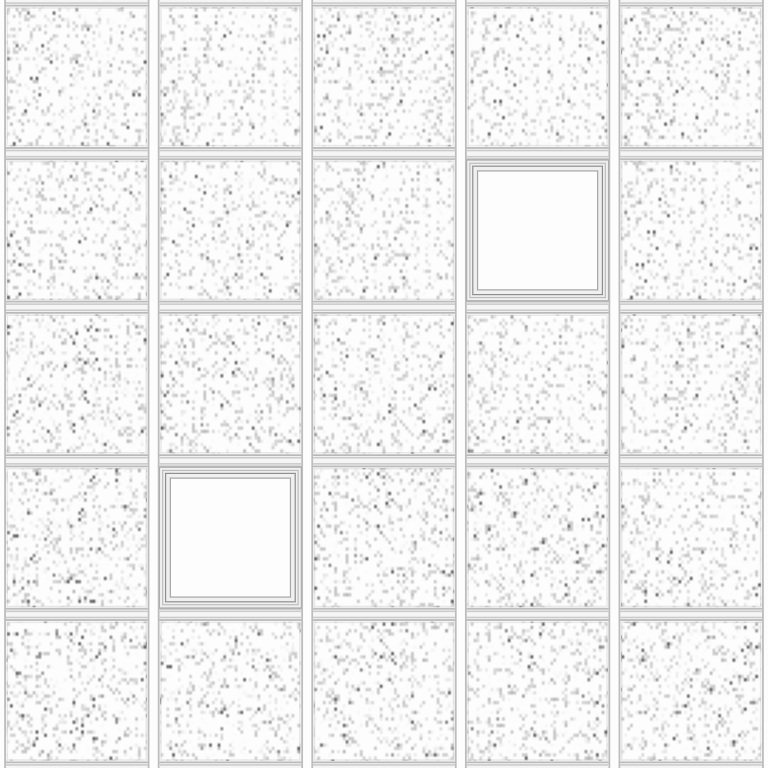
A Shadertoy shader for this pattern:

```glsl
// Suspended ceiling: a five by five grid of speckled tiles with two framed light panels.

const float TILES = 5.0;
const vec2 TILE_HALF = vec2(0.467, 0.463);
const vec2 SPECK_DENSITY = vec2(54.0, 47.0);
const vec3 WHITE = vec3(0.992);

float hash(vec2 p) {
    return fract(sin(dot(p, vec2(127.1, 311.7))) * 43758.5453);
}

// Exact box-filtered coverage of a line at signed distance d
float lineCover(float d, float halfWidth, float px) {
    float covered = min(d + 0.5 * px, halfWidth) - max(d - 0.5 * px, -halfWidth);
    return clamp(covered / px, 0.0, 1.0);
}

float insideCover(float d, float px) {
    return clamp(0.5 - d / px, 0.0, 1.0);
}

// Many pale pits and a few dark ones
float pitInk(vec2 node) {
    float h = hash(node);
    return 0.23 * smoothstep(0.70, 1.0, h) + 0.38 * smoothstep(0.965, 1.0, h);
}

// Smoothly joined pits form short worm-like flecks
float speckle(vec2 p) {
    vec2 node = floor(p);
    vec2 f = fract(p);
    f = f * f * (3.0 - 2.0 * f);
    float low = mix(pitInk(node), pitInk(node + vec2(1, 0)), f.x);
    float high = mix(pitInk(node + vec2(0, 1)), pitInk(node + vec2(1, 1)), f.x);
    return mix(low, high, f.y);
}

// Nested mouldings around a plain diffuser
float panelInk(float d, float px) {
    float ink = 0.05 * insideCover(d, px) * (1.0 - insideCover(d + 0.078, px));
    ink += 0.26 * lineCover(d + 0.003, 0.006, px);
    ink += 0.20 * lineCover(d + 0.026, 0.004, px);
    ink += 0.38 * lineCover(d + 0.045, 0.004, px);
    ink += 0.30 * lineCover(d + 0.076, 0.004, px);
    return ink;
}

// Metal grid: unbroken uprights with cross bars between them
float railInk(vec2 edge, float px) {
    float ink = 0.25 * lineCover(edge.x, 0.006, px);
    float bar = 0.24 * lineCover(edge.y, 0.006, px);
    bar += 0.17 * lineCover(edge.y - 0.017, 0.005, px);
    bar += 0.03 * (1.0 - insideCover(edge.y, px));
    return max(ink, bar * insideCover(edge.x, px));
}

void mainImage(out vec4 fragColor, in vec2 fragCoord) {
    float px = TILES / iResolution.y;
    vec2 p = fragCoord * px;
    vec2 id = floor(p);
    vec2 edge = abs(fract(p) - 0.5) - TILE_HALF;
    float d = max(edge.x, edge.y);

    // Odd tiles on the rising diagonal hold lights
    bool isLight = id.x == id.y && mod(id.x, 2.0) == 1.0;

    float ink = railInk(edge, px);
    if (isLight) {
        ink = max(ink, panelInk(d, px));
    } else {
        ink += speckle(p * SPECK_DENSITY) * insideCover(d + 0.010, px);
        ink += 0.08 * lineCover(d + 0.015, 0.005, px);
    }

    fragColor = vec4(WHITE - ink, 1.0);
}
```
